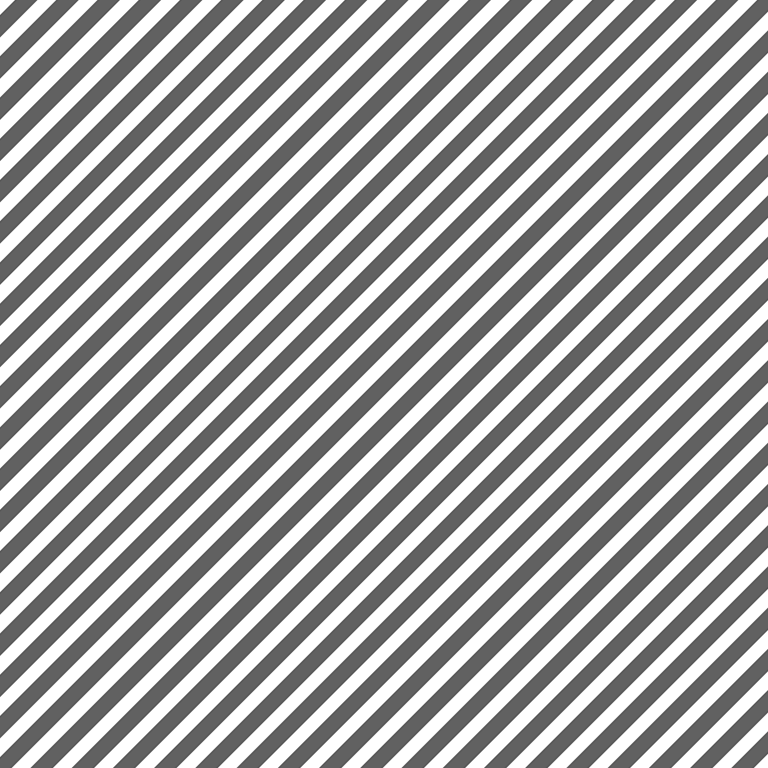
Give the GLSL for this pattern, as a Shadertoy shader.

```glsl
// Even diagonal stripes, grey on white, rising to the right at 45 degrees.
// A folded diagonal coordinate gives the signed distance to the nearest stripe
// edge; a thin darker rim lines the inside of each stripe.

#define PERIOD 0.053685         // stripe spacing along a horizontal line
#define CENTRE 0.0342           // first stripe centre along the top edge
#define GREY_SHARE 0.544        // part of each period that is grey
#define RIM_WIDTH 0.0019        // rim depth, measured across the stripe
#define PAPER_COLOUR vec3(1.0)
#define STRIPE_COLOUR vec3(0.38)
#define RIM_COLOUR vec3(0.33)

const float DIAGONAL = 0.70710678;

// Signed distance to the nearest stripe edge, negative inside the grey
float stripeDistance(vec2 p) {
    float along = p.x + 1.0 - p.y - CENTRE;
    float fromCentre = abs(fract(along / PERIOD + 0.5) - 0.5);
    return (fromCentre - 0.5 * GREY_SHARE) * PERIOD * DIAGONAL;
}

// Antialiased coverage of the region where the distance is negative
float coverage(float dist, float pixel) {
    return 1.0 - smoothstep(-0.7 * pixel, 0.7 * pixel, dist);
}

void mainImage(out vec4 fragColor, in vec2 fragCoord) {
    float pixel = 1.0 / iResolution.y;
    float dist = stripeDistance(fragCoord * pixel);

    // Stripe body inside its rim, then the whole stripe over the paper
    vec3 stripe = mix(RIM_COLOUR, STRIPE_COLOUR, coverage(dist + RIM_WIDTH, pixel));
    vec3 colour = mix(PAPER_COLOUR, stripe, coverage(dist, pixel));

    fragColor = vec4(colour, 1.0);
}
```
